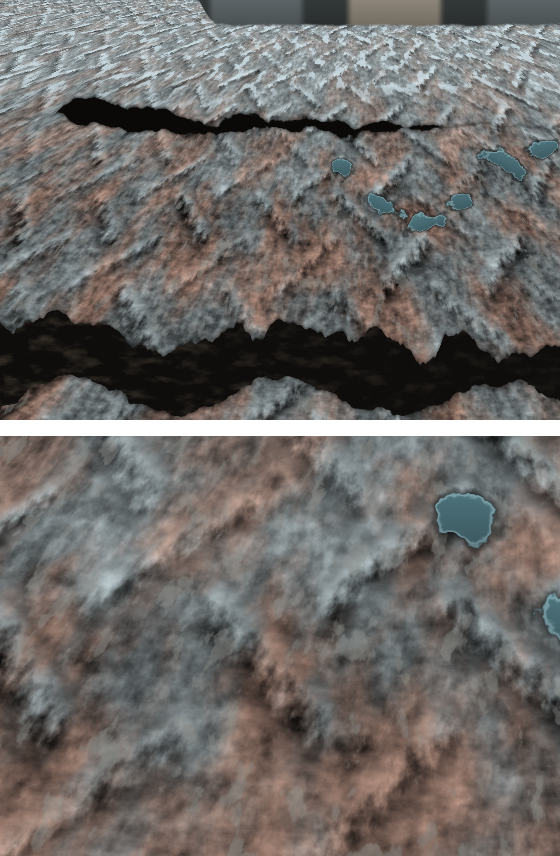
Top: the whole. Bottom: its middle third, enlarged.
Write a WebGL 2 fragment shader that draws this texture.

```glsl
#version 300 es
precision highp float;
uniform vec2 u_resolution;
out vec4 fragColor;

const vec3 COOL_METAL = vec3(0.96, 1.03, 1.05);
const vec3 RUST = vec3(1.16, 0.93, 0.83);
const vec3 GLOSS = vec3(0.80, 0.87, 0.90);
const vec3 PAINT = vec3(0.27, 0.40, 0.43);
const vec3 VOID = vec3(0.055, 0.05, 0.045);

float hash(vec2 p) {
  return fract(sin(dot(p, vec2(127.1, 311.7))) * 43758.5);
}

float gradientDot(vec2 cell, vec2 offset) {
  float angle = 6.2832 * hash(cell);
  return dot(vec2(cos(angle), sin(angle)), offset);
}

float gradientNoise(vec2 p) {
  vec2 i = floor(p), f = fract(p);
  vec2 w = f * f * f * (f * (f * 6.0 - 15.0) + 10.0);
  vec2 e = vec2(1.0, 0.0);
  return mix(mix(gradientDot(i, f), gradientDot(i + e, f - e), w.x),
             mix(gradientDot(i + e.yx, f - e.yx), gradientDot(i + 1.0, f - 1.0), w.x), w.y);
}

float fbm(vec2 p) {
  float sum = 0.0, amp = 0.6;
  for (int i = 0; i < 5; i++) {
    sum += amp * gradientNoise(p);
    p = mat2(1.6, 1.2, -1.2, 1.6) * p + 3.7;
    amp *= 0.52;
  }
  return sum;
}

float cover(float d, float soft) { return smoothstep(-soft, soft, d); }

float bump(float x, float center, float width) {
  float t = (x - center) / width;
  return exp(-t * t);
}

// Canvas to plate: columns widen toward the viewer, rows shrink away
vec2 toPlate(vec2 p) {
  float depth = max(1.043 - p.y, 0.04);
  return vec2((p.x - 0.85) / (0.05 + 0.27 * depth), log(0.79 / depth) / 0.18);
}

// One slanted bar per cell, each worn by its own amount
float bar(vec2 q, float slant) {
  vec2 id = floor(q * vec2(1.0, 0.5) + 0.5);
  vec2 c = (q - id * vec2(1.0, 2.0)) * vec2(1.0, 0.33);
  vec2 axis = vec2(0.26, 0.16 * slant);
  float t = clamp(dot(c, axis) / dot(axis, axis), -1.0, 1.0);
  float d = length(c - axis * t);
  return (1.0 - smoothstep(0.01, 0.085, d)) * mix(0.5, 1.0, hash(id + slant));
}

float tread(vec2 q) {
  return max(bar(q, -1.0), bar(q + vec2(0.5, 1.0), 1.0));
}

vec3 rustyPlate(vec2 p) {
  vec2 q = toPlate(p), s = q * vec2(1.0, 0.33);
  float far = smoothstep(0.5, 0.92, p.y);
  float stain = fbm(s * 2.5 + 7.0), grain = fbm(s * 13.0);
  vec2 warped = q + vec2(0.12, 0.3) * vec2(stain, grain);
  float lit = tread(warped) - tread(warped + vec2(-0.02, 0.2));
  float tone = 0.40 + 0.17 * far + 0.25 * stain + 0.30 * grain + 0.2 * lit;
  tone += 0.22 * fbm(p * vec2(45.0, 75.0)) * (1.0 - 0.6 * far);
  float rust = smoothstep(-0.2, 0.25, fbm(s * 1.8 + 2.0) - 0.15 * tread(warped));
  vec3 color = tone * mix(COOL_METAL, RUST, rust * (1.0 - 0.75 * far));

  // Pale scale patches and glossy remains on the far part
  float scale = smoothstep(0.14, 0.26, fbm(s * 8.0 + 19.0));
  color = mix(color, vec3(0.55, 0.56, 0.54), 0.45 * scale);
  float gloss = smoothstep(0.06, 0.26, fbm(q * vec2(4.0, 1.5)) + 0.25 * lit);
  return mix(color, GLOSS, 0.85 * gloss * smoothstep(0.68, 0.84, p.y));
}

// Curled paint flakes scattered to the right
vec3 addFlakes(vec3 color, vec2 p, float soft) {
  for (int i = 0; i < 6; i++) {
    float k = float(i);
    vec2 d = p - vec2(0.82 + 0.095 * k, 0.555 + 0.09 * sin(2.6 + 1.1 * k));
    d.y += 0.4 * d.x * sin(k * 2.0);
    float size = 0.022 + 0.016 * hash(vec2(k, 4.0));
    float shape = size - length(d * vec2(0.75, 1.6)) + 0.045 * fbm(p * 19.0 + k);
    color *= 1.0 - 0.5 * cover(shape + 0.005, 0.006);
    vec3 paint = PAINT * (1.0 + 6.0 * d.y) + 0.18 * bump(shape, 0.002, 0.002);
    color = mix(color, paint, cover(shape, soft));
  }
  return color;
}

// Blurred blocks behind the plate
vec3 backdrop(vec2 p) {
  vec3 color = vec3(0.20, 0.22, 0.22);
  for (int i = 0; i < 3; i++) {
    float k = float(i);
    float block = cover(0.11 - abs(p.x - 0.61 - 0.33 * k), 0.012);
    color = mix(color, mix(vec3(0.36, 0.39, 0.40), vec3(0.55, 0.52, 0.47), k * (2.0 - k)), block);
  }
  return color * (0.85 + 3.0 * (p.y - 0.95));
}

float crack(vec2 p) {
  float taper = smoothstep(0.12, 0.19, p.x) * (1.0 - smoothstep(0.95, 1.08, p.x));
  float center = 0.698 + 0.04 * bump(p.x, 0.19, 0.12) + 0.04 * fbm(vec2(p.x * 9.0, 3.0));
  float opening = 0.014 + 0.016 * bump(p.x, 0.25, 0.22) + 0.03 * fbm(p * 13.0);
  return opening * taper - 0.003 - abs(p.y - center);
}

void main() {
  vec2 p = gl_FragCoord.xy / u_resolution.y;
  float soft = 1.0 / u_resolution.y;
  vec3 color = addFlakes(rustyPlate(p), p, soft);

  float horizon = 0.94 + 0.1 * (1.0 - smoothstep(0.44, 0.52, p.x));
  color = mix(color, backdrop(p), cover(p.y - horizon + 0.01 * fbm(p * 12.0), 0.004));

  // Torn slit and the wide gap between upper and lower sheets
  float slit = crack(p);
  color *= 1.0 - 0.35 * cover(slit + 0.006, 0.006);
  color = mix(color, VOID * 0.7, cover(slit, soft));
  float upperRim = 0.185 + 0.06 * bump(p.x, 0.0, 0.2) + 0.15 * fbm(vec2(p.x * 7.0, p.y * 3.0));
  float lowerRim = 0.055 + 0.04 * cos(12.6 * (p.x - 0.18)) + 0.06 * fbm(p * 9.0 + 5.0);
  float gap = min(upperRim - p.y, p.y - lowerRim);
  float layers = max(fbm(p * vec2(14.0, 32.0)), 0.0) * (1.0 - 0.5 * p.x);
  vec3 inside = VOID + layers * vec3(0.36, 0.31, 0.25);
  color *= 1.0 - 0.3 * cover(gap + 0.008, 0.008);
  color = mix(color, inside, cover(gap, soft));
  fragColor = vec4(clamp(color, 0.0, 1.0), 1.0);
}
```
